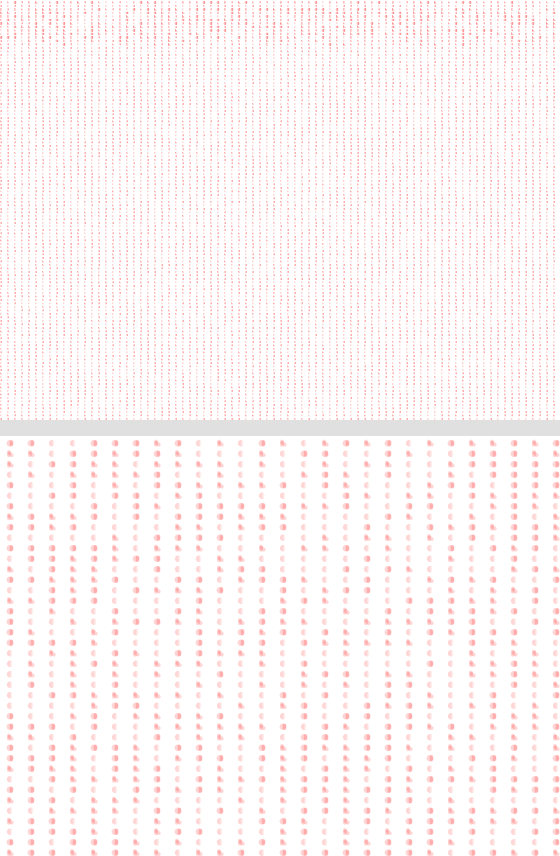
Top, the full canvas; bottom, a detail of the centre.
This pattern is drawn by a WebGL 2 fragment shader. Its source:

```glsl
#version 300 es
precision highp float;
// Fine columns of tiny soft pink marks on white, with a ragged band of larger marks at the top.

uniform vec2 u_resolution;
out vec4 outColor;

const float ROWS = 120.0;              // rows down the canvas
const float CELL_WIDTH = 2.0;          // column pitch in row heights: 80 across at 4:3
const vec2 MARK_OFFSET = vec2(0.70, 0.19);
const float STROKE = 0.045;            // half width of a stroke
const float SOFTNESS = 0.36;           // width of the blurred edge, in row heights
const float MAX_COVERAGE = 0.65;
const float BAND_ROWS = 13.0;
const float BIG_SCALE = 1.6;
const vec3 PAPER = vec3(1.0);
const vec3 INK = vec3(1.0, 0.36, 0.36);

float hash(vec2 p) {
    vec3 q = fract(vec3(p.xyx) * 0.1031);
    q += dot(q, q.yzx + 33.33);
    return fract((q.x + q.y) * q.z);
}

// Box-filtered coverage of a stroke whose centre line is at distance d
float strokeCoverage(float d, float halfWidth, float soft) {
    float h = 0.5 * soft;
    return (clamp(d + halfWidth, -h, h) - clamp(d - halfWidth, -h, h)) / soft;
}

float segmentDistance(vec2 p, vec2 a, vec2 b) {
    vec2 ab = b - a;
    return length(p - a - ab * clamp(dot(p - a, ab) / dot(ab, ab), 0.0, 1.0));
}

float line(vec2 p, vec2 a, vec2 b, float soft) {
    return strokeCoverage(segmentDistance(p, a, b), STROKE, soft);
}

float ring(vec2 p, float radius, float soft) {
    return strokeCoverage(abs(length(p) - radius), STROKE, soft);
}

// Ring with a stem, stem with a leg, or open arc
float mark(vec2 p, float kind, float soft) {
    if (kind < 0.32) {
        return ring(p + vec2(0.03, 0.0), 0.13, soft)
             + line(p, vec2(0.13, -0.12), vec2(0.13, 0.12), soft);
    }
    if (kind < 0.64) {
        return line(p, vec2(-0.12, -0.14), vec2(-0.12, 0.16), soft)
             + line(p, vec2(-0.06, 0.04), vec2(0.15, -0.13), soft);
    }
    float opening = 1.0 - smoothstep(-0.5, 0.5, (p.x - 0.10) / soft);
    return ring(p, 0.13, soft) * opening;
}

// 1 where a cell of the top band holds a large mark
float isLarge(vec2 cell, float rowFromTop) {
    float runLength = BAND_ROWS - floor(3.5 * hash(vec2(cell.x, 311.0)));
    float density = mix(0.35, 0.9, hash(vec2(cell.x, 547.0)));
    float inRun = step(rowFromTop, runLength - 0.5);
    float notGap = step(0.5, abs(rowFromTop - 1.0));
    return inRun * notGap * step(hash(cell + 71.0), density);
}

void main() {
    // Coordinates in row heights, shifted so each mark is centred in its cell
    vec2 p = gl_FragCoord.xy / u_resolution.y * ROWS + MARK_OFFSET;
    float soft = max(SOFTNESS, ROWS / u_resolution.y);
    vec2 pitch = vec2(CELL_WIDTH, 1.0);
    vec2 cell = floor(p / pitch);
    vec2 local = p - (cell + 0.5) * pitch;

    // Mark size and shape
    float rowFromTop = ROWS - 1.0 - cell.y;
    float scale = mix(1.0, BIG_SCALE, isLarge(cell, rowFromTop));
    float coverage = mark(local / scale, hash(cell + 17.0), soft / scale);

    outColor = vec4(mix(PAPER, INK, min(coverage, MAX_COVERAGE)), 1.0);
}
```
